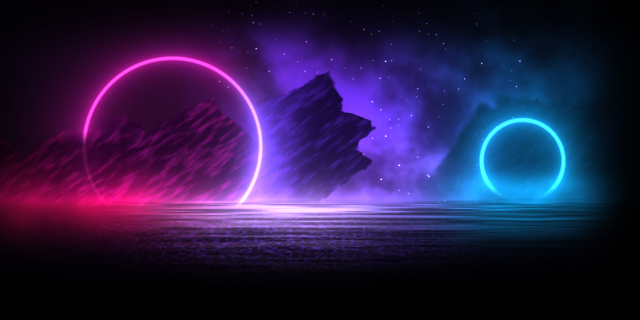
Give the GLSL for this background, as a Shadertoy shader.

```glsl
// Two neon rings above a misty lake at night, with jagged rocks and a nebula.
// Rock outlines are interpolated profiles roughened by noise; light is built
// from exponential halos, Gaussian clouds and stretched noise on water.

const float HORIZON = 0.375;
const vec2 BIG_CENTER = vec2(0.539, 0.542);
const float BIG_RADIUS = 0.276;
const vec2 SMALL_CENTER = vec2(1.633, 0.497);
const float SMALL_RADIUS = 0.128;
const float ROUGHNESS = 0.055;
const float STAR_DENSITY = 0.15;
const vec3 NIGHT = vec3(0.016, 0.012, 0.045);
const vec3 CRIMSON = vec3(0.78, 0.04, 0.3);
const vec3 MAGENTA = vec3(0.9, 0.1, 0.7);
const vec3 VIOLET = vec3(0.42, 0.16, 0.92);
const vec3 LAVENDER = vec3(0.8, 0.64, 1.0);
const vec3 PERIWINKLE = vec3(0.52, 0.46, 1.0);
const vec3 CYAN = vec3(0.06, 0.66, 0.96);

// Rock outlines: heights along x, and the overhanging edge along y
const float RIDGE[14] = float[14](0.583, 0.513, 0.552, 0.594, 0.575, 0.615, 0.643,
  0.596, 0.61, 0.667, 0.682, 0.635, 0.583, 0.45);
const float CLIFF[14] = float[14](1.01, 1.055, 1.089, 1.125, 1.154, 1.12, 1.125,
  1.161, 1.169, 1.065, 1.06, 1.04, 1.03, 1.03);

float hash(vec2 p) {
  return fract(sin(dot(p, vec2(127.1, 311.7))) * 43758.5);
}

float noise(vec2 p) {
  vec2 i = floor(p), f = fract(p);
  f = f * f * (3.0 - 2.0 * f);
  return mix(mix(hash(i), hash(i + vec2(1, 0)), f.x),
             mix(hash(i + vec2(0, 1)), hash(i + vec2(1, 1)), f.x), f.y);
}

float fbm(vec2 p) {
  float sum = 0.0, gain = 0.5;
  for (int i = 0; i < 5; i++) {
    sum += gain * noise(p);
    p = mat2(1.6, 1.2, -1.2, 1.6) * p;
    gain *= 0.5;
  }
  return sum;
}

float profile(float values[14], float t) {
  t = clamp(t, 0.0, 12.999);
  int i = int(t);
  return mix(values[i], values[i + 1], fract(t));
}

float cloud(vec2 p, float x, float y, float w, float h) {
  vec2 d = (p - vec2(x, y)) / vec2(w, h);
  return exp(-dot(d, d));
}

float stars(vec2 p, float scale) {
  vec2 cell = floor(p * scale);
  vec2 offset = 0.2 + 0.6 * vec2(hash(cell + 3.1), hash(cell + 7.7));
  float d = length(fract(p * scale) - offset) / scale;
  return step(1.0 - STAR_DENSITY, hash(cell + scale)) * exp(-d * d / 6e-6) * (0.3 + hash(cell + 5.3));
}

// Light along the waterline, fading at both ends
vec3 shoreLight(float x) {
  vec3 c = mix(CRIMSON, LAVENDER, smoothstep(0.3, 0.85, x));
  c = mix(c, PERIWINKLE, smoothstep(0.95, 1.3, x));
  c = mix(c, CYAN, smoothstep(1.25, 1.6, x));
  return c * smoothstep(-0.4, 0.3, x) * smoothstep(2.0, 1.65, x);
}

vec3 ringLight(float d, vec3 tint, float width, float px) {
  float core = 1.0 - smoothstep(width, width + 1.5 * px + 0.002, abs(d));
  float spread = d > 0.0 ? 0.075 : 0.055;
  return tint * (0.38 * exp(-abs(d) / 0.014) + 0.42 * exp(-abs(d) / spread))
    + mix(tint, vec3(1), 0.45) * core * 0.45;
}

void mainImage(out vec4 fragColor, in vec2 fragCoord) {
  float px = 1.0 / iResolution.y, soft = px + 0.003;
  vec2 p = fragCoord * px;
  float haze = fbm(p * 5.0 + 2.0);
  float billow = smoothstep(0.2, 0.75, fbm(p * 6.5 + 9.0));
  float rough = (fbm(p * 24.0) - 0.48) * ROUGHNESS;

  // Sky, nebula and stars
  vec3 color = NIGHT + MAGENTA * 0.16 * cloud(p, 0.54, 0.54, 0.42, 0.34);
  color += VIOLET * (0.35 + 0.75 * billow) * cloud(p, 1.14, 0.58, 0.34, 0.26);
  color += VIOLET * 0.45 * billow * cloud(p, 0.85, 0.8, 0.2, 0.14);
  color += LAVENDER * 0.35 * billow * cloud(p, 1.22, 0.45, 0.2, 0.12);
  color += vec3(0, 0.19, 0.3) * (0.2 + billow) * cloud(p, 1.56, 0.67, 0.32, 0.27);
  float starZone = smoothstep(0.6, 0.8, p.x) * smoothstep(1.85, 1.5, p.x);
  color += LAVENDER * starZone * (stars(p, 17.0) + 0.55 * stars(p, 34.0));

  // Rocks: slanted grain lights their faces
  vec2 slanted = mat2(0.8, -0.6, 0.6, 0.8) * p;
  float grain = smoothstep(0.35, 0.9, fbm(slanted * vec2(22, 80)));
  float hill = 0.4 + 0.29 * exp(-pow((p.x - 1.66) / 0.27, 4.0)) + rough - p.y;
  float farRock = smoothstep(-0.02, 0.02, hill) * smoothstep(1.27, 1.42, p.x);
  color = mix(color, vec3(0.006, 0.04, 0.075) * (1.0 + grain), farRock * 0.75);

  float cliffTop = 0.672 + (p.x - 0.82) * 0.515 + rough;
  float cliffSide = profile(CLIFF, (p.y - HORIZON) / 0.0308) + rough * 1.2;
  float cliff = smoothstep(-soft, soft, min(cliffTop - p.y, cliffSide - p.x));
  vec3 cliffColor = vec3(0.07, 0.018, 0.2) + VIOLET * (0.3 * grain + 0.35 * smoothstep(1.0, 0.78, p.x));
  color = mix(color, cliffColor, cliff * smoothstep(0.72, 0.86, p.x));

  float ridge = smoothstep(-soft, soft, profile(RIDGE, p.x / 0.0651) + rough - p.y);
  float lit = smoothstep(-0.1, 0.5, p.x);
  vec3 ridgeColor = vec3(0.05, 0.006, 0.06) + vec3(0.07, 0, 0.09) * lit;
  ridgeColor += mix(CRIMSON, MAGENTA, lit) * grain * (0.16 + 0.16 * lit);
  color = mix(color, ridgeColor, ridge * smoothstep(0.83, 0.72, p.x));

  // Neon rings; the left foot of the big one sinks behind the rocks
  vec2 q = p - BIG_CENTER;
  vec3 tint = mix(MAGENTA, PERIWINKLE, smoothstep(0.0, 0.26, q.x - 0.4 * q.y));
  float hidden = smoothstep(0.6, 0.54, p.y) * smoothstep(0.62, 0.4, p.x);
  color += ringLight(length(q) - BIG_RADIUS, tint, 0.002, px) * (1.0 - 0.85 * hidden);
  color += PERIWINKLE * 0.3 * cloud(p, 0.81, 0.45, 0.09, 0.14);
  float smallRing = length(p - SMALL_CENTER) - SMALL_RADIUS;
  color += ringLight(smallRing, CYAN, 0.003, px) * smoothstep(0.37, 0.45, p.y);
  color += CYAN * 0.16 * cloud(p, 1.63, 0.5, 0.2, 0.2);

  // Mist over the shore
  vec3 shore = shoreLight(p.x);
  float above = max(p.y - HORIZON, 0.0), depth = max(HORIZON - p.y, 0.0);
  color += shore * (0.25 + haze) * (0.62 * exp(-above / 0.035) + 0.28 * exp(-above / 0.12));
  color += CYAN * (0.3 + haze) * 0.85 * cloud(p, 1.64, 0.405, 0.2, 0.045);
  color += CRIMSON * (0.2 + haze) * 0.4 * cloud(p, 0.25, 0.37, 0.35, 0.09);

  // Water: horizontal streaks that fade with depth
  float streak = mix(noise(p * vec2(3, 130)), noise(p * vec2(9, 230)), 0.4);
  float sparkle = smoothstep(0.4, 0.9, noise(p * vec2(110, 240)));
  float reach = 0.06 + 0.04 * cloud(p, 0.9, 0.3, 0.5, 1.0);
  float calm = mix(0.72, 0.3 + 0.9 * smoothstep(0.2, 0.8, streak), smoothstep(0.2, 0.7, p.x));
  vec3 water = NIGHT * 0.5 + shore * exp(-pow(depth / reach, 1.4)) * calm;
  water += LAVENDER * 0.42 * cloud(p, 0.9, 0.34, 0.33, 0.055);
  water += VIOLET * (0.1 + 0.3 * sparkle) * cloud(p, 0.88, 0.25, 0.45, 0.09);
  water += CRIMSON * haze * 0.6 * cloud(p, 0.2, 0.34, 0.35, 0.09);
  water += CYAN * 0.2 * cloud(p, 1.6, 0.33, 0.22, 0.07);
  water *= smoothstep(0.03, 0.25, p.y);
  color = mix(water, color, smoothstep(HORIZON - 0.03, HORIZON + 0.012, p.y));

  // Darkened sides and top
  color *= smoothstep(-0.25, 0.15, p.x) * (1.0 - 0.8 * smoothstep(1.78, 2.0, p.x));
  color *= 1.0 - 0.6 * smoothstep(0.8, 1.0, p.y);
  fragColor = vec4(clamp(color, 0.0, 1.0), 1.0);
}
```
